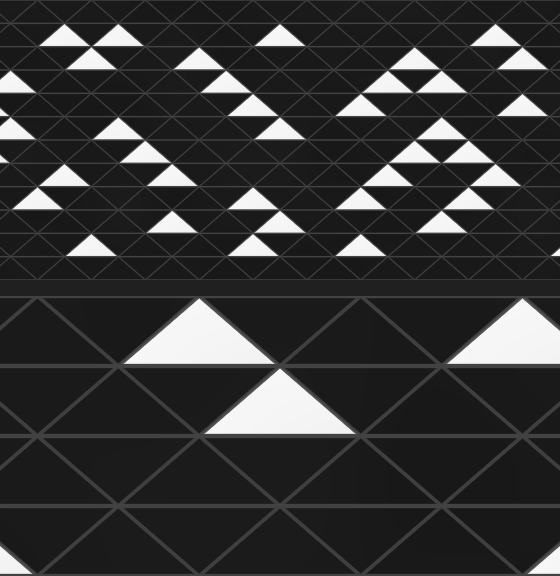
Top, the full canvas; bottom, a detail of the centre.
Reproduce this pattern procedurally as a Shadertoy shader.

```glsl
float hash(ivec2 cell) {
    uvec2 q = uvec2(cell + 512) * uvec2(1597u, 3813u);
    uint n = (q.x ^ (q.y << 3)) * 74693u;
    n = (n ^ (n >> 15)) * 48271u;
    n ^= n >> 13;
    return float(n & 65535u) / 65536.0;
}

float softNoise(vec2 p) {
    ivec2 cell = ivec2(floor(p));
    vec2 t = smoothstep(0.0, 1.0, fract(p));
    float low = mix(hash(cell), hash(cell + ivec2(1, 0)), t.x);
    float high = mix(hash(cell + ivec2(0, 1)), hash(cell + ivec2(1, 1)), t.x);
    return mix(low, high, t.y);
}

float coverage(float dist, float pixel) {
    return clamp(0.5 - dist / pixel, 0.0, 1.0);
}

float gridDistance(float coord) {
    return abs(coord - round(coord));
}

void mainImage(out vec4 fragColor, in vec2 fragCoord) {
    // Twelve rows counted downward; x is measured in triangle bases
    float pixel = 12.0 / iResolution.y;
    float y = (iResolution.y - fragCoord.y) * pixel;
    float x = (fragCoord.x - 0.5 * iResolution.x) * pixel / 2.3094;
    float slopeScale = 1.5119;

    // Upright triangle in this row, alternate rows shifted by half a base
    float row = floor(y);
    float down = y - row;
    float shift = 0.5 * mod(row + 1.0, 2.0);
    float column = floor(x - shift + 0.5);
    float side = x - shift - column;
    float triangle = max((abs(side) - 0.5 * down) * slopeScale, down - 1.0);

    // One lit triangle in every group of three; border rows stay dark
    float group = floor(column / 3.0);
    float chosen = floor(3.0 * hash(ivec2(group, row)));
    bool lit = column - 3.0 * group == chosen && row > 0.5 && row < 10.5;

    // Mottled charcoal ground and softly shaded white faces
    vec2 ground = vec2(x * 2.3094, y);
    float shade = 0.1 + 0.016 * (softNoise(ground * 0.45) - 0.5);
    float white = 0.97 - 0.025 * down * (0.5 + side);
    if (lit) shade = mix(shade, white, coverage(triangle, pixel));

    // Horizontal and crossing diagonal lines
    float halfStep = 0.5 * (y - 1.0);
    float diagonal = min(gridDistance(x - halfStep), gridDistance(x + halfStep));
    float line = max(coverage(gridDistance(y) - 0.031, pixel),
                     0.92 * coverage(diagonal * slopeScale - 0.027, pixel));
    shade = mix(shade, 0.26, line);

    fragColor = vec4(vec3(shade), 1.0);
}
```
